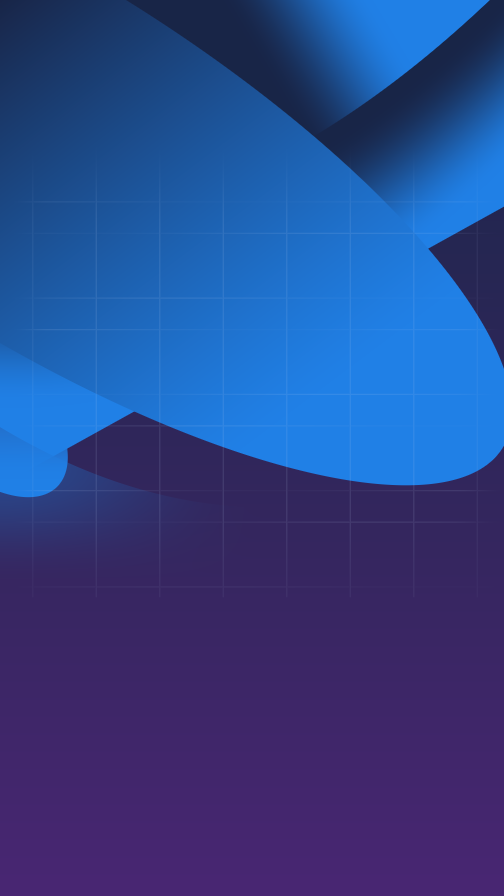
This background is drawn by a Shadertoy shader. Its source:

```glsl
const vec3 NAVY = vec3(0.095, 0.145, 0.28);
const vec3 PLUM = vec3(0.205, 0.15, 0.37);
const vec3 VIOLET = vec3(0.285, 0.15, 0.45);
const vec3 AZURE = vec3(0.125, 0.50, 0.90);
const vec3 HAZE = vec3(0.15, 0.33, 0.62);

// Antialiased coverage of the region where d < 0
float cover(float d, float px) {
    return clamp(0.5 - d / px, 0.0, 1.0);
}

// Approximate signed distance to a rotated ellipse
float ellipse(vec2 p, vec2 center, vec2 radii, float angle) {
    float c = cos(angle), s = sin(angle);
    vec2 q = p - center;
    q = vec2(c * q.x + s * q.y, c * q.y - s * q.x);
    float k = length(q / radii);
    return k * (k - 1.0) / max(length(q / (radii * radii)), 1e-4);
}

// Repeated thin lines along one axis
float lines(float x, float offset, float period, float px) {
    float d = abs(fract((x - offset) / period + 0.5) - 0.5) * period;
    return cover(d - 0.0012, px);
}

// Horizontal lines whose brightness drifts along each row
float rows(vec2 p, float offset, float period, float phase, float px) {
    float row = floor((p.y - offset) / period + 0.5);
    float drift = 0.6 + 0.4 * cos(p.x * 6.5 - row * 2.2 + phase);
    return lines(p.y, offset, period, px) * drift;
}

vec3 backdrop(float h) {
    vec3 upper = mix(NAVY, PLUM, clamp(h / 0.6, 0.0, 1.0));
    return mix(upper, VIOLET, clamp((h - 0.6) / 0.4, 0.0, 1.0));
}

// Two shaded ribbons in the upper right
vec3 ribbons(vec3 col, vec2 p, float px) {
    float t = (p.x - 0.637) / 0.335;
    float fold = 0.2616 * (1.0 - t) + 0.056 * t * (1.0 - t);
    float hem = 0.41 + (1.0 - p.x) * 0.554;

    vec3 lower = mix(NAVY, AZURE, smoothstep(0.03, 0.36, p.y - fold));
    col = mix(col, lower, cover((p.y - hem) * 0.87, px));

    vec3 upper = mix(NAVY, AZURE, smoothstep(0.44, 0.74, p.x - 0.6 * p.y));
    return mix(col, upper, cover((p.y - fold) * 0.79, px));
}

// Soft light below a curved rim
float rimGlow(vec2 p, float px) {
    float x = p.x - 0.532;
    float rim = 1.007 - 0.564 * x * x;
    float fade = (1.0 - smoothstep(0.0, 0.52, p.x)) * (1.0 - smoothstep(0.93, 1.16, p.y));
    return cover(rim - p.y, px) * fade;
}

void mainImage(out vec4 fragColor, in vec2 fragCoord) {
    // Canvas widths, measured down from the top left
    vec2 p = vec2(fragCoord.x, iResolution.y - fragCoord.y) / iResolution.x;
    float px = 1.0 / iResolution.x;

    vec3 col = backdrop(1.0 - fragCoord.y / iResolution.y);
    col = ribbons(col, p, px);
    col = mix(col, HAZE, 0.7 * rimGlow(p, px));

    // Small petal on the left
    float petal = ellipse(p, vec2(-0.047, 0.803), vec2(0.2285, 0.120), 0.795);
    col = mix(col, AZURE, cover(petal, px) * smoothstep(0.74, 0.95, p.y));

    // Large tilted petal
    float disc = ellipse(p, vec2(0.0738, 0.3097), vec2(1.090, 0.356), 0.5605);
    float ramp = clamp(dot(p, vec2(0.6, 0.8)), 0.0, 1.0);
    vec3 discColor = mix(NAVY, AZURE, 1.0 - pow(1.0 - ramp, 1.2));
    col = mix(col, discColor, cover(disc, px));

    // Faint grid with faded margins
    float across = rows(p, 0.4005, 0.191, 0.0, px) + rows(p, 0.463, 0.191, 1.8, px);
    float grid = max(lines(p.x, 0.065, 0.126, px), across);
    grid *= smoothstep(0.28, 0.46, p.y) * (1.0 - smoothstep(1.0, 1.19, p.y) * 0.5);
    grid *= cover(p.y - 1.185, px) * smoothstep(0.02, 0.1, p.x) * smoothstep(1.0, 0.9, p.x);
    col = mix(col, vec3(0.75, 0.82, 0.95), 0.13 * grid);

    fragColor = vec4(col, 1.0);
}
```
